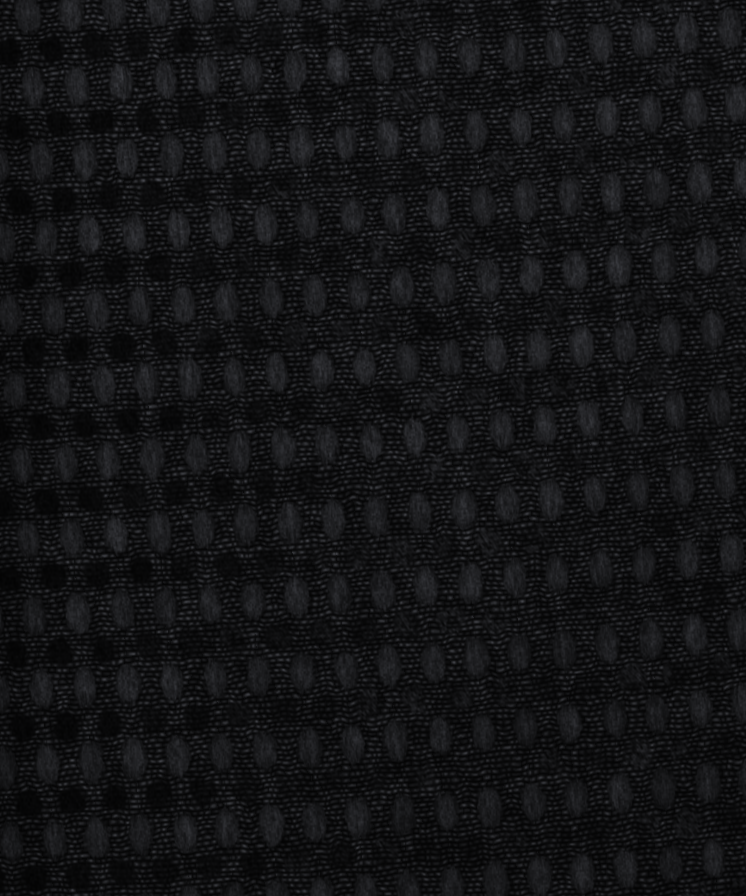
Write a WebGL 2 fragment shader that draws this texture.

```glsl
#version 300 es
precision highp float;

#define PITCH vec2(0.0488, 0.0837)
#define OVAL_HALF vec2(0.0134, 0.0216)
#define PIT_HALF vec2(0.0140, 0.0150)
#define GRID_ORIGIN vec2(-0.0026, 0.0078)
#define TILT 0.085
#define BEND 0.04
#define THREADS vec2(6.0, 14.0)
#define GROUND_LEVEL 0.090
#define OVAL_LEVEL 0.134
#define PIT_LEVEL 0.027
#define FUZZ_LEVEL 0.15
#define TINT vec3(0.97, 0.99, 1.07)

uniform vec2 u_resolution;
out vec4 fragColor;

float hash(vec2 p) {
  return fract(sin(dot(p, vec2(127.1, 311.7))) * 43758.5453);
}

float noise(vec2 p) {
  vec2 i = floor(p), f = fract(p);
  f = f * f * (3.0 - 2.0 * f);
  return mix(mix(hash(i), hash(i + vec2(1, 0)), f.x),
             mix(hash(i + vec2(0, 1)), hash(i + vec2(1, 1)), f.x), f.y);
}

// Normalised superellipse radius: 1 on the outline
float ovalRadius(vec2 q, vec2 halfSize) {
  vec2 a = pow(abs(q / halfSize), vec2(2.3));
  return pow(a.x + a.y, 1.0 / 2.3);
}

float inside(float radius, float soft) {
  return 1.0 - smoothstep(1.0 - soft, 1.0 + soft, radius);
}

// Fine staggered rib weave, uneven from thread to thread
float groundWeave(vec2 cell) {
  vec2 t = cell * THREADS;
  t += 0.7 * (vec2(noise(cell * 5.0), noise(cell * 4.0 + 40.0)) - 0.5);
  float row = floor(t.y);
  t.x += 0.5 * mod(row, 2.0) + 0.5 * hash(vec2(row, floor(cell.x)));
  vec2 f = fract(t) - 0.5;
  float grain = cos(f.y * 6.2832) * 0.5 + 0.5;
  grain *= 0.62 + 0.38 * cos(f.x * 6.2832);
  float level = 0.38 + 1.5 * grain;
  level *= 0.65 + 0.7 * hash(vec2(floor(t.x), row));
  return GROUND_LEVEL * level;
}

// Bundle of upright filaments that gathers at both ends
float filaments(vec2 q, vec2 halfSize, vec2 id) {
  vec2 n = q / halfSize;
  float s = n.x / sqrt(max(1.0 - 0.5 * n.y * n.y, 0.2));
  float strand = noise(vec2(s * 4.5, n.y * 1.6) + id * 17.3);
  float fine = noise(vec2(s * 8.0, n.y * 5.0) + id * 11.9);
  float round = 1.0 - 0.3 * s * s - 0.22 * n.y * n.y;
  return OVAL_LEVEL * round * (0.62 + 0.5 * strand + 0.36 * fine);
}

void main() {
  vec2 p = (gl_FragCoord.xy - 0.5 * u_resolution) / u_resolution.y;
  float pixel = 1.0 / u_resolution.y;

  // Tilted, slightly bowed grid
  vec2 g = p - GRID_ORIGIN;
  g.y -= BEND * g.x * g.x;
  float c = cos(TILT), s = sin(TILT);
  g = vec2(c * g.x + s * g.y, c * g.y - s * g.x);
  vec2 cell = g / PITCH;
  float soft = max(0.2, pixel / OVAL_HALF.x);

  float value = groundWeave(cell);
  value *= 0.85 + 0.3 * noise(cell * 3.0);

  // Pits on the half-step grid, deep at left and filled with fuzz at right
  vec2 pitId = floor(cell);
  vec2 pitPos = (fract(cell) - 0.5) * PITCH;
  float wobble = 0.45 * (noise(cell * 7.0) - 0.5);
  float pit = inside(ovalRadius(pitPos, PIT_HALF) + wobble, 0.28);
  float open = 1.0 - smoothstep(-0.38, 0.1, p.x + 0.15 * (hash(pitId + 3.0) - 0.5));
  float depth = mix(0.1 + 0.5 * hash(pitId + 5.0), 0.95, open);
  value = mix(value, PIT_LEVEL * (0.5 + noise(cell * 20.0)), pit * depth);
  float fuzzy = smoothstep(0.15, 0.9, hash(pitId + 9.0)) * (1.0 - open);
  vec2 lean = vec2(g.x + 0.5 * g.y, g.y - 0.4 * g.x);
  float fibre = noise(lean * vec2(380.0, 190.0));
  float patchy = smoothstep(0.3, 0.7, noise(cell * vec2(4.0, 6.0) + 31.0));
  value = mix(value, FUZZ_LEVEL * (0.2 + 1.0 * fibre), 0.75 * pit * fuzzy * patchy);

  // Raised ovals with frayed outlines and a soft shadow
  vec2 ovalId = floor(cell + 0.5);
  vec2 q = (cell - ovalId) * PITCH;
  q += 0.002 * (vec2(hash(ovalId), hash(ovalId + 2.0)) - 0.5);
  vec2 halfSize = OVAL_HALF * (0.94 + 0.12 * hash(ovalId + 4.0));
  float shadow = inside(ovalRadius(q - vec2(0.001, -0.001), halfSize * 1.1), 0.2);
  value *= 1.0 - 0.35 * shadow;
  float fray = 0.3 * (noise(g * vec2(330.0, 170.0)) - 0.5);
  float oval = inside(ovalRadius(q, halfSize) + fray, soft);
  float yarn = filaments(q, halfSize, ovalId) * (0.9 + 0.2 * hash(ovalId + 7.0));
  value = mix(value, yarn, oval);

  // Lint, then falloff of light toward the left edge and lower right
  value *= 0.8 + 0.4 * noise(g * vec2(430.0, 390.0));
  value *= 0.8 + 0.2 * smoothstep(-0.43, -0.3, p.x);
  value *= 1.0 + 0.14 * p.y - 0.1 * smoothstep(0.0, 0.6, p.x - p.y);

  fragColor = vec4(max(value, 0.0) * TINT, 1.0);
}
```
